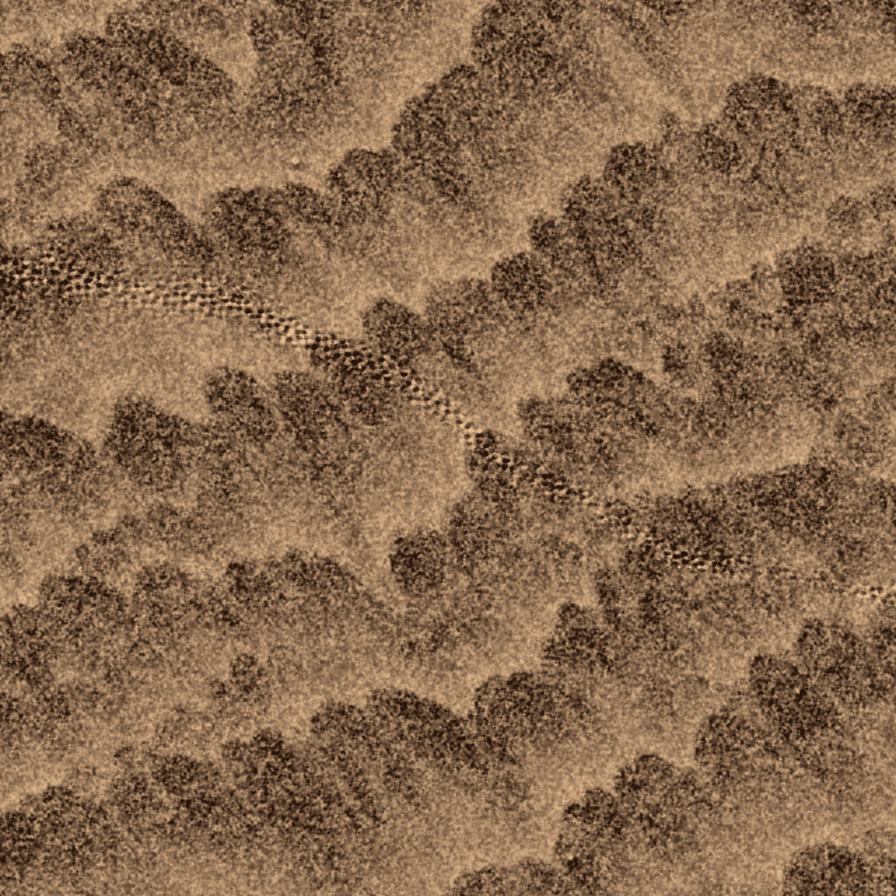
Reproduce this texture procedurally as a Shadertoy shader.

```glsl
#define BANDS 5.0
#define TONGUES vec2(13.0, 3.8)
#define SCALLOP 0.5
#define GRAIN_SCALE 256.0
#define GRAIN_AMOUNT 0.95
#define DARKNESS 0.58
#define DOWNWIND vec2(0.41, -0.91)
#define STREAK_DIR vec2(0.6, -0.8)
#define DARK_SAND vec3(0.35, 0.253, 0.178)
#define LIGHT_SAND vec3(0.79, 0.64, 0.485)

float hash(vec2 p) {
    vec3 q = fract(p.xyx * 0.1031);
    q += dot(q, q.yzx + 33.33);
    return fract((q.x + q.y) * q.z);
}

vec2 hash2(vec2 p) {
    return vec2(hash(p), hash(p + 57.3));
}

float valueNoise(vec2 p) {
    vec2 i = floor(p), f = fract(p);
    f = f * f * (3.0 - 2.0 * f);
    return mix(mix(hash(i), hash(i + vec2(1, 0)), f.x),
               mix(hash(i + vec2(0, 1)), hash(i + 1.0), f.x), f.y);
}

// Distances to the nearest and second nearest cell centres
vec2 cellular(vec2 p) {
    vec2 id = floor(p), near = vec2(8.0);
    for (int y = -1; y <= 1; y++)
    for (int x = -1; x <= 1; x++) {
        vec2 cell = id + vec2(x, y);
        float d = length(cell + 0.1 + 0.8 * hash2(cell) - p);
        near = d < near.x ? vec2(d, near.x) : vec2(near.x, min(near.y, d));
    }
    return near;
}

// Coordinates across and along the wind streaks
vec2 streakSpace(vec2 p) {
    return vec2(dot(p, vec2(-STREAK_DIR.y, STREAK_DIR.x)), dot(p, STREAK_DIR));
}

// x: dark coarse sand behind a crest, y: bright crest rim
vec2 ripple(vec2 p) {
    vec2 s = streakSpace(p);
    vec2 cells = cellular(s * TONGUES + 20.0);
    vec2 lobes = cellular(s * TONGUES * 2.1 + 70.0);
    float wander = 0.2 * sin(s.x * 7.0 + s.y * 3.0 + 0.8)
                 + 0.08 * sin(s.x * 15.0 - s.y * 6.0 + 2.0);
    float fingers = valueNoise(s * vec2(34.0, 7.0) + 90.0) - 0.5;
    float phase = dot(p, DOWNWIND) * BANDS + wander + 0.06 * fingers
                - SCALLOP * cells.x * cells.x - 0.16 * lobes.x * lobes.x;
    float f = fract(phase + 0.35);
    float rise = smoothstep(0.0, 0.07, f);
    float fade = 1.0 - smoothstep(0.25, 0.9, f + 0.35 * fingers);
    float crease = smoothstep(0.0, 0.3, cells.y - cells.x);
    float rim = pow(smoothstep(0.72, 1.0, f), 2.0) + 1.0 - rise;
    return vec2(rise * fade * mix(0.5, 1.0, crease), rim);
}

float pits(vec2 p) {
    return 1.0 - smoothstep(0.15, 0.5, cellular(p * vec2(95.0, 120.0)).x);
}

// Curved line of small prints, lit from the upper left
float trail(vec2 p) {
    float path = 0.515 - 0.18 * tanh((p.x - 0.53) * 4.0);
    path += 0.008 * sin(p.x * 31.0);
    float offset = (p.y - path) / mix(0.027, 0.01, p.x);
    float broken = smoothstep(0.2, 0.6, valueNoise(p * 14.0 + 5.0));
    float relief = 0.7 * pits(p + vec2(-0.004, 0.004)) - pits(p);
    return relief * exp(-offset * offset) * mix(0.5, 1.0, broken);
}

// Sparse pale pebbles with a short shadow
float pebbles(vec2 p) {
    vec2 g = p * 7.0, id = floor(g);
    vec2 d = (fract(g) - 0.2 - 0.6 * hash2(id + 11.0)) / 7.0;
    float stone = 1.0 - smoothstep(0.002, 0.006, length(d));
    float shadow = 1.0 - smoothstep(0.003, 0.009, length(d + vec2(-0.003, 0.006)));
    return step(0.9, hash(id + 31.0)) * (0.5 * stone - 0.5 * shadow * (1.0 - stone));
}

void mainImage(out vec4 fragColor, in vec2 fragCoord) {
    vec2 p = fragCoord / iResolution.y;
    vec2 s = streakSpace(p);

    // Large ripples, with patches of finer ones between them
    vec2 large = ripple(p);
    vec2 fine = ripple(p * 1.9 + 3.7);
    float patches = smoothstep(-0.6, 0.8, sin(p.x * 7.0 + 1.5) + sin(p.y * 8.0 - p.x * 3.0));
    float dark = max(large.x, 0.7 * patches * fine.x);
    dark *= 1.0 - 0.4 * fine.y;
    dark *= 0.75 + 0.5 * valueNoise(s * vec2(26.0, 6.0) + 40.0);
    float rim = large.y * (0.5 + 0.5 * valueNoise(p * 9.0)) + 0.4 * patches * fine.y;

    // Grain is stronger in tone where the sand is dark
    float grain = valueNoise(p * GRAIN_SCALE)
                + valueNoise(s * GRAIN_SCALE * 1.55 + 300.0) - 1.0;
    float tone = 0.67 - DARKNESS * dark + 0.17 * rim;
    tone += grain * GRAIN_AMOUNT * mix(0.5, 1.0, min(dark * 1.2, 1.0));
    tone += 0.9 * trail(p) + pebbles(p);

    vec3 sand = mix(DARK_SAND, LIGHT_SAND, clamp(tone, -0.45, 1.25));
    fragColor = vec4(sand, 1.0);
}
```
